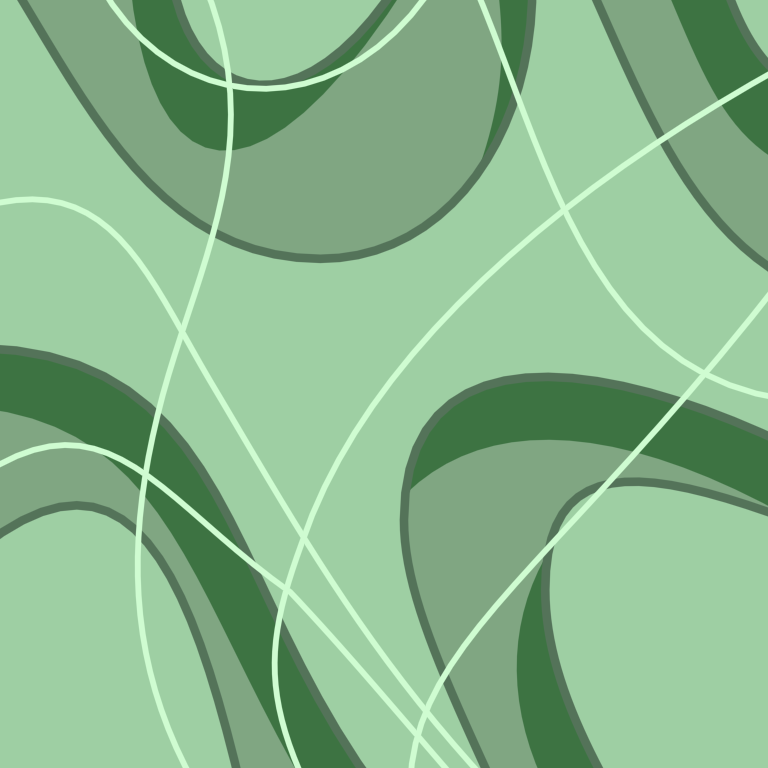
Reproduce this background procedurally as a Shadertoy shader.

```glsl
// Flat green backdrop of outlined, shaded ribbons crossed by thin pale curves.

const vec3 MINT = vec3(0.62, 0.81, 0.64);
const vec3 SAGE = vec3(0.50, 0.65, 0.51);
const vec3 FOREST = vec3(0.24, 0.45, 0.26);
const vec3 OUTLINE = vec3(0.33, 0.45, 0.35);
const vec3 PALE = vec3(0.81, 0.99, 0.82);
const float OUTLINE_HALF = 0.0056;
const float LINE_HALF = 0.0038;
const int STEPS = 20;

vec2 bezier(vec2 a, vec2 b, vec2 c, vec2 d, float t) {
    vec2 m = mix(b, c, t);
    return mix(mix(mix(a, b, t), m, t), mix(m, mix(c, d, t), t), t);
}

// x: distance to a cubic; y: -1 after an odd number of crossings along a
// horizontal ray, which points left (ray = -1) or right (ray = 1).
vec2 curve(vec2 p, float ray, vec2 a, vec2 b, vec2 c, vec2 d) {
    float nearest = 1e3, parity = 1.0;
    vec2 from = a;
    for (int i = 1; i <= STEPS; i++) {
        vec2 to = bezier(a, b, c, d, float(i) / float(STEPS));
        vec2 e = to - from, q = p - from;
        vec2 off = q - e * clamp(dot(q, e) / dot(e, e), 0.0, 1.0);
        nearest = min(nearest, dot(off, off));
        if ((from.y > p.y) != (to.y > p.y)) {
            float crossX = e.x * q.y / e.y;
            if ((crossX - q.x) * ray > 0.0) parity = -parity;
        }
        from = to;
    }
    return vec2(sqrt(nearest), parity);
}

vec2 join(vec2 a, vec2 b) { return vec2(min(a.x, b.x), a.y * b.y); }

float signedDist(vec2 s) { return s.x * s.y; }

float stroke(vec2 p, vec2 a, vec2 b, vec2 c, vec2 d) {
    return curve(p, 1.0, a, b, c, d).x;
}

float cover(float d, float aa) { return 1.0 - smoothstep(-aa, aa, d); }

// Paints one ribbon: two nested fills, an accent, a hole and both outlines.
vec3 ribbon(vec3 col, vec2 outer, vec2 middle, vec2 inner, float accent,
            vec3 outerFill, vec3 middleFill, float aa) {
    float body = signedDist(outer);
    col = mix(col, outerFill, cover(body, aa));
    col = mix(col, middleFill, cover(max(body, signedDist(middle)), aa));
    col = mix(col, FOREST, cover(max(body, accent), aa));
    col = mix(col, MINT, cover(signedDist(inner), aa));
    return mix(col, OUTLINE, cover(min(outer.x, inner.x) - OUTLINE_HALF, aa));
}

void mainImage(out vec4 fragColor, in vec2 fragCoord) {
    vec2 p = fragCoord / iResolution.xy;
    float aa = 0.75 / iResolution.y;
    vec3 col = MINT;
    vec2 outer, middle, inner;
    float accent;

    // Top loop
    outer = join(
        curve(p, -1.0, vec2(0.013, 1.026), vec2(0.117, 0.857), vec2(0.208, 0.664), vec2(0.417, 0.663)),
        curve(p, -1.0, vec2(0.417, 0.663), vec2(0.586, 0.663), vec2(0.697, 0.831), vec2(0.693, 1.026)));
    middle = curve(p, -1.0, vec2(0.169, 1.026), vec2(0.195, 0.753), vec2(0.332, 0.707), vec2(0.534, 1.026));
    inner = curve(p, -1.0, vec2(0.224, 1.026), vec2(0.254, 0.857), vec2(0.397, 0.831), vec2(0.521, 1.026));
    accent = signedDist(curve(p, -1.0, vec2(0.647, 1.026), vec2(0.659, 0.935), vec2(0.654, 0.87), vec2(0.625, 0.785)));
    col = ribbon(col, outer, middle, inner, accent, SAGE, FOREST, aa);

    // Top right corner
    outer = curve(p, -1.0, vec2(0.762, 1.033), vec2(0.833, 0.876), vec2(0.892, 0.714), vec2(1.022, 0.639));
    middle = curve(p, -1.0, vec2(0.863, 1.026), vec2(0.918, 0.896), vec2(0.944, 0.824), vec2(1.029, 0.781));
    inner = curve(p, -1.0, vec2(0.94, 1.033), vec2(0.957, 0.98), vec2(0.983, 0.919), vec2(1.029, 0.893));
    col = ribbon(col, outer, middle, inner, 1.0, SAGE, FOREST, aa);

    // Lower left arch
    outer = curve(p, 1.0, vec2(-0.026, 0.547), vec2(0.306, 0.538), vec2(0.286, 0.245), vec2(0.495, -0.035));
    middle = curve(p, 1.0, vec2(-0.026, 0.469), vec2(0.221, 0.44), vec2(0.247, 0.232), vec2(0.404, -0.035));
    inner = curve(p, 1.0, vec2(-0.026, 0.286), vec2(0.169, 0.44), vec2(0.247, 0.258), vec2(0.316, -0.035));
    col = ribbon(col, outer, middle, inner, 1.0, FOREST, SAGE, aa);

    // Lower right arch
    outer = join(
        curve(p, -1.0, vec2(1.029, 0.419), vec2(0.781, 0.538), vec2(0.526, 0.57), vec2(0.526, 0.323)),
        curve(p, -1.0, vec2(0.526, 0.323), vec2(0.526, 0.232), vec2(0.573, 0.128), vec2(0.648, -0.035)));
    middle = join(
        curve(p, -1.0, vec2(1.029, 0.326), vec2(0.781, 0.464), vec2(0.612, 0.453), vec2(0.514, 0.342)),
        curve(p, -1.0, vec2(0.514, 0.342), vec2(0.51, 0.2), vec2(0.505, 0.1), vec2(0.5, -0.035)));
    inner = join(
        curve(p, -1.0, vec2(1.029, 0.323), vec2(0.833, 0.395), vec2(0.71, 0.408), vec2(0.71, 0.232)),
        curve(p, -1.0, vec2(0.71, 0.232), vec2(0.71, 0.147), vec2(0.745, 0.06), vec2(0.798, -0.035)));
    accent = signedDist(curve(p, -1.0, vec2(0.755, 0.336), vec2(0.664, 0.238), vec2(0.645, 0.102), vec2(0.716, -0.035)));
    col = ribbon(col, outer, middle, inner, accent, FOREST, SAGE, aa);

    // Pale curves
    float d = stroke(p, vec2(0.13, 1.02), vec2(0.234, 0.837), vec2(0.456, 0.837), vec2(0.573, 1.033));
    d = min(d, stroke(p, vec2(0.264, 1.026), vec2(0.352, 0.818), vec2(0.26, 0.661), vec2(0.212, 0.486)));
    d = min(d, stroke(p, vec2(0.212, 0.486), vec2(0.163, 0.303), vec2(0.163, 0.141), vec2(0.254, -0.022)));
    d = min(d, stroke(p, vec2(0.615, 1.026), vec2(0.71, 0.805), vec2(0.762, 0.518), vec2(1.022, 0.48)));
    d = min(d, stroke(p, vec2(1.022, 0.915), vec2(0.729, 0.753), vec2(0.475, 0.538), vec2(0.393, 0.293)));
    d = min(d, stroke(p, vec2(0.393, 0.293), vec2(0.349, 0.173), vec2(0.341, 0.102), vec2(0.398, -0.022)));
    d = min(d, stroke(p, vec2(1.022, 0.642), vec2(0.729, 0.264), vec2(0.54, 0.167), vec2(0.534, -0.022)));
    d = min(d, stroke(p, vec2(-0.026, 0.73), vec2(0.143, 0.779), vec2(0.189, 0.648), vec2(0.273, 0.505)));
    d = min(d, stroke(p, vec2(0.273, 0.505), vec2(0.378, 0.329), vec2(0.469, 0.16), vec2(0.638, -0.022)));
    d = min(d, stroke(p, vec2(-0.026, 0.38), vec2(0.143, 0.492), vec2(0.208, 0.349), vec2(0.378, 0.229)));
    d = min(d, stroke(p, vec2(0.378, 0.229), vec2(0.449, 0.154), vec2(0.514, 0.076), vec2(0.599, -0.022)));
    fragColor = vec4(mix(col, PALE, cover(d - LINE_HALF, aa)), 1.0);
}
```
